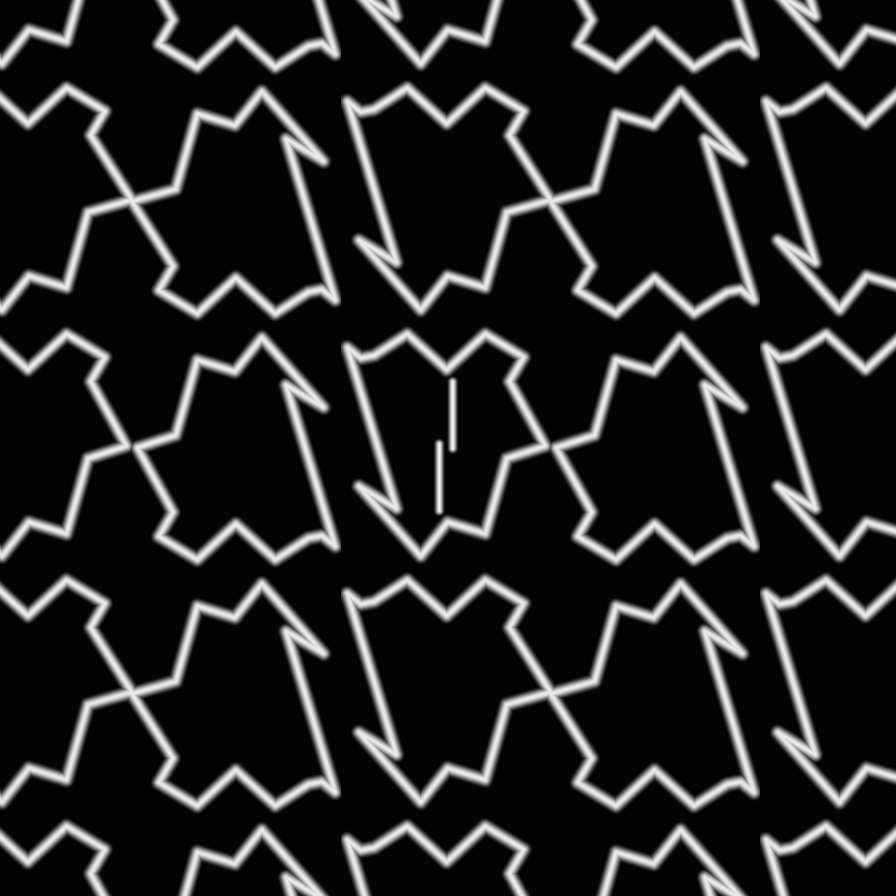
This pattern is drawn by a three.js fragment shader. Its source:

```glsl
// Rows of jagged closed outlines in soft pale line on black. Each cell holds one
// outline and its half-turn copy, meeting at the cell centre; distance to the
// polygon edges gives the line. A staggered pair of bars marks the middle outline.

#define PERIOD vec2(0.4674, 0.2747)   // cell size
#define CENTRE vec2(0.6146, 0.5013)   // meeting point of one cell
#define LINE_REACH 0.0102             // distance at which a line has faded out
#define TIP_GAP 0.006                 // tip pulled back in every other row
#define BAR_CENTRE vec2(0.4978, 0.5020)
#define BAR_OFFSET 0.0075             // sideways shift of each bar
#define BAR_SPAN vec2(-0.0025, 0.0720)
#define BAR_REACH 0.0070
#define GROUND vec3(0.01)
#define INK vec3(0.92)
#define BAR_INK vec3(0.95)
#define CORNERS 15

varying vec2 vUv;

float segmentDistance(vec2 p, vec2 a, vec2 b) {
  vec2 pa = p - a;
  vec2 ba = b - a;
  return length(pa - ba * clamp(dot(pa, ba) / dot(ba, ba), 0.0, 1.0));
}

// Distance to the outline and to its half-turn copy about the origin.
float outlinePairDistance(vec2 p, float tipGap) {
  vec2 corner[CORNERS];   // in thousandths of the canvas
  corner[0] = vec2(-227.0, 111.0);
  corner[1] = vec2(-212.0, 99.0);
  corner[2] = vec2(-197.0, 102.0);
  corner[3] = vec2(-160.0, 126.0);
  corner[4] = vec2(-116.0, 86.0);
  corner[5] = vec2(-73.0, 126.0);
  corner[6] = vec2(-30.0, 100.0);
  corner[7] = vec2(-46.0, 73.0);
  corner[8] = vec2(-1000.0 * tipGap, 1.0);
  corner[9] = vec2(-49.0, -13.0);
  corner[10] = vec2(-73.0, -97.0);
  corner[11] = vec2(-115.0, -84.0);
  corner[12] = vec2(-145.0, -122.0);
  corner[13] = vec2(-214.0, -44.0);
  corner[14] = vec2(-172.0, -69.0);

  vec2 q = p * 1000.0;
  float nearest = 1000.0;
  vec2 previous = corner[CORNERS - 1];
  for (int i = 0; i < CORNERS; i++) {
    vec2 current = corner[i];
    nearest = min(nearest, segmentDistance(q, previous, current));
    nearest = min(nearest, segmentDistance(-q, previous, current));
    previous = current;
  }
  return nearest / 1000.0;
}

// Two upright bars, each the half-turn of the other.
float barPairDistance(vec2 p) {
  vec2 low = vec2(BAR_OFFSET, BAR_SPAN.x);
  vec2 high = vec2(BAR_OFFSET, BAR_SPAN.y);
  return min(segmentDistance(p, low, high), segmentDistance(-p, low, high));
}

float softLine(float d, float reach) {
  return 1.0 - smoothstep(0.0, reach, d);
}

void main() {
  // Repeat the cell, keeping the row number for the tip gap.
  vec2 grid = (vUv - CENTRE) / PERIOD + 0.5;
  vec2 local = (fract(grid) - 0.5) * PERIOD;
  float evenRow = 1.0 - mod(floor(grid.y), 2.0);

  float outline = softLine(outlinePairDistance(local, TIP_GAP * evenRow), LINE_REACH);
  float bars = softLine(barPairDistance(vUv - BAR_CENTRE), BAR_REACH);

  vec3 color = mix(GROUND, INK, outline);
  color = mix(color, BAR_INK, bars);
  gl_FragColor = vec4(color, 1.0);
}
```
